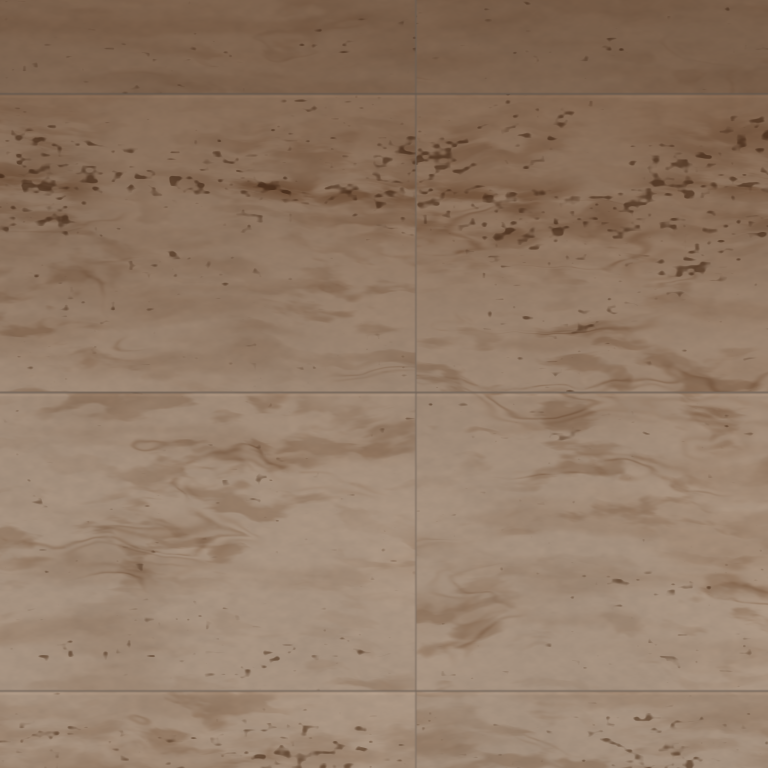
A WebGL 1 fragment shader for this texture:

```glsl
precision highp float;
// Wall of large travertine tiles in a straight grid with narrow grey joints.
// Stretched, warped noise lays down the clouds, veins and pits of each tile;
// a soft light falls off from the bottom of the wall to the top.
uniform vec2 u_resolution;

#define TILE vec2(0.78, 0.3887)          // tile width and height
#define CROSSING vec2(0.5415, 0.1003)    // one crossing of the joints
#define JOINT 0.0012                     // half width of a joint
#define LIT_STONE vec3(0.655, 0.575, 0.503)
#define SHADED_STONE vec3(0.500, 0.392, 0.306)
#define VEIN_TINT vec3(0.80, 0.71, 0.62)
#define PIT_TINT vec3(0.60, 0.50, 0.40)
#define GROUT vec3(0.50, 0.44, 0.39)
#define BAND_HEIGHT 0.71                 // height of the worn band in a tile
#define VEIN_STRENGTH 0.50
#define PIT_STRENGTH 0.80

float hash(vec2 p) {
  vec3 q = fract(vec3(p.xyx) * 0.1031);
  q += dot(q, q.yzx + 33.33);
  return fract((q.x + q.y) * q.z);
}

float noise(vec2 p) {
  vec2 i = floor(p), f = fract(p);
  f = f * f * (3.0 - 2.0 * f);
  return mix(mix(hash(i), hash(i + vec2(1, 0)), f.x),
             mix(hash(i + vec2(0, 1)), hash(i + vec2(1, 1)), f.x), f.y);
}

float fbm(vec2 p) {
  float sum = 0.0, amp = 0.533;
  for (int i = 0; i < 4; i++) {
    sum += amp * noise(p);
    p = mat2(1.8, 0.2, -0.2, 1.9) * p + 17.3;
    amp *= 0.5;
  }
  return sum;
}

float bell(float x, float width) {
  return exp(-x * x / (width * width));
}

// Multiplies a colour by a tint, as far as amount says
vec3 stain(vec3 color, vec3 tint, float amount) {
  return color * mix(vec3(1), tint, amount);
}

// Stone of one tile: p is the wall position, v the height within the tile
vec3 travertine(vec2 p, vec2 tile, float v) {
  float seed = hash(tile + 41.0);
  vec2 s = p + vec2(seed * 5.0, tile.y * 3.7 + seed * 2.0) + 9.0;
  float cloud = fbm(s * vec2(4.0, 5.5));
  vec2 warped = s + vec2(0.06, 0.05) * (cloud - 0.5)
              + 0.022 * (fbm(s * vec2(14.0, 20.0) + 5.0) - 0.5);
  float upper = step(1.5, tile.y);

  // Alternate courses are heavily worn, most of all in the upper wall
  float worn = mod(tile.y, 2.0) * (tile.y < 0.0 ? 0.55 : 1.0);
  float h = v - BAND_HEIGHT + 0.20 * (fbm(s * vec2(4.0, 2.0) + 30.0) - 0.5);
  float patches = smoothstep(0.30, 0.52, fbm(s * vec2(4.0, 5.0) + 12.0));
  float band = worn * patches * (bell(h, 0.042) + 0.5 * bell(h + 0.11, 0.04)
             + 0.5 * bell(h - 0.15, 0.07) + 0.22 * bell(h + 0.05, 0.32));

  // Light falloff, pale clouds and faint bedding
  float shade = smoothstep(0.22, 1.08, p.y + 0.05 * (p.x - 0.5));
  vec3 color = mix(LIT_STONE, SHADED_STONE, shade) * (1.0 - 0.035 * upper);
  float bedding = fbm(warped * vec2(4.0, 24.0));
  float grain = fbm(s * vec2(75.0, 120.0));
  color *= 1.0 + 0.10 * (cloud - 0.5) + 0.06 * (grain - 0.5);
  color = stain(color, VEIN_TINT, 0.26 * smoothstep(0.46, 0.76, bedding));

  // Short soft flecks and thin broken veins along noise contours
  float mask = smoothstep(0.42, 0.66, fbm(s * vec2(5.0, 9.0) + 70.0));
  float fleck = smoothstep(0.53, 0.72, fbm(warped * vec2(17.0, 48.0) + 60.0));
  float contour = fbm(warped * vec2(4.0, 13.0) + 3.0);
  float ridge = bell(contour - 0.50, 0.014) + 0.5 * bell(contour - 0.56, 0.02);
  float calm = 1.0 - 0.6 * upper;
  float vein = ridge * mask * smoothstep(0.32, 0.58, grain * 0.3 + bedding * 0.7);
  color = stain(color, VEIN_TINT, VEIN_STRENGTH * calm * vein);
  color = stain(color, VEIN_TINT, 0.50 * calm * fleck * (0.25 + 0.75 * mask));

  // Brown stain of the worn band, then clusters of small soft pits
  float streak = fbm(warped * vec2(20.0, 75.0) + 8.0);
  color = stain(color, VEIN_TINT, 0.80 * band * smoothstep(0.28, 0.66, streak));
  float cluster = smoothstep(0.48, 0.72, fbm(s * vec2(6.0, 20.0) + 50.0));
  float density = min(0.8 * band + cluster * (0.34 + 0.26 * worn - 0.1 * upper)
                + 0.22 * bell(v - 0.12, 0.06), 1.0);
  float hole = 0.55 * noise(warped * vec2(65.0, 135.0))
             + 0.45 * noise(s * vec2(130.0, 210.0) + 20.0);
  float level = mix(0.86, 0.50, density);
  float pit = smoothstep(level, level + 0.24, hole);
  return stain(color, PIT_TINT, PIT_STRENGTH * pit);
}

void main() {
  vec2 uv = gl_FragCoord.xy / u_resolution;
  float pixel = 1.0 / min(u_resolution.x, u_resolution.y);
  vec2 grid = (uv - CROSSING) / TILE;
  vec3 color = travertine(uv, floor(grid), fract(grid.y));

  // Signed distance to the nearest joint along each axis
  vec2 side = (fract(grid + 0.5) - 0.5) * TILE;
  float soft = max(pixel, 0.0015);
  vec2 joint = 1.0 - smoothstep(vec2(-soft), vec2(soft), abs(side) - JOINT);

  // Pale lower lip, then grout dimmed by the same light
  float light = mix(1.0, 0.82, smoothstep(0.22, 1.08, uv.y));
  color *= 1.0 + 0.05 * bell(side.y + 0.0035, 0.0018);
  color = mix(color, GROUT * light, 0.70 * joint.x);
  color = mix(color, GROUT * light * 0.90, 0.75 * joint.y);
  gl_FragColor = vec4(color, 1.0);
}
```
